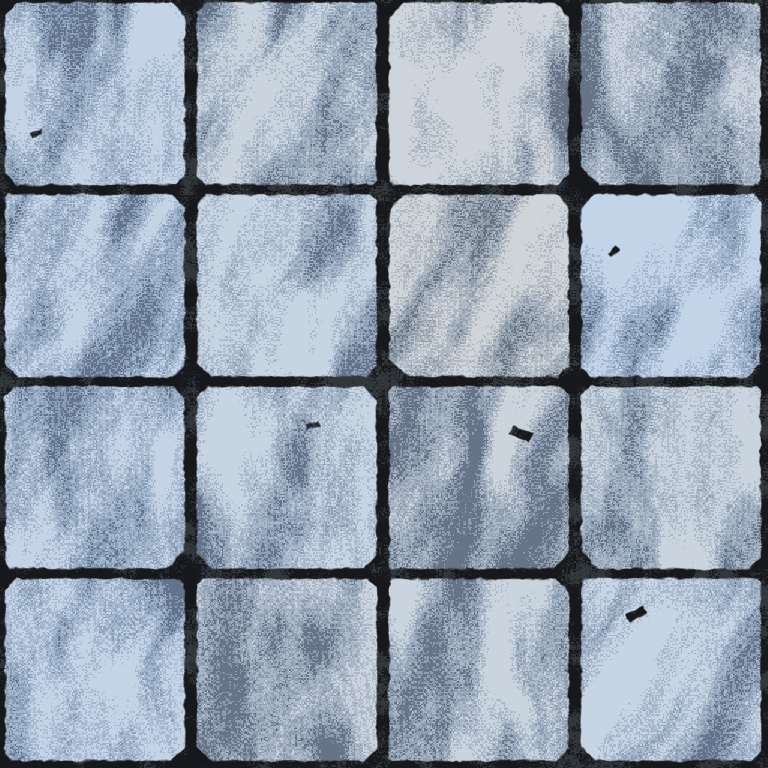
This texture is drawn by a three.js fragment shader. Its source:

```glsl
// Four by four grid of streaked blue-grey stone tiles with worn corners and dark grout.
varying vec2 vUv;

const float TILES = 4.0;
const vec2 GRID_OFFSET = vec2(-0.0015, 0.003);
const vec2 TILE_HALF = vec2(0.467, 0.474);   // in cell units
const float EDGE_SOFT = 0.006;
const float EDGE_WEAR = 0.014;
const float CORNER_CUT = 0.085;
const float GRAIN_CELLS = 512.0;
const float GRAIN_AMOUNT = 0.25;
const float TILE_SHIFT = 0.17;
const float CHIP_CHANCE = 0.16;
const vec2 CHIP_HALF = vec2(0.05, 0.022);
const vec3 TONE_LEVELS = vec3(0.295, 0.415, 0.55);

const vec3 STONE_LIGHT = vec3(0.79, 0.83, 0.87);
const vec3 STONE_MID = vec3(0.67, 0.72, 0.78);
const vec3 STONE_LOW = vec3(0.55, 0.62, 0.69);
const vec3 STONE_DARK = vec3(0.40, 0.45, 0.53);
const vec3 GROUT_DARK = vec3(0.085, 0.095, 0.105);
const vec3 GROUT_DUST = vec3(0.20, 0.22, 0.24);
const vec3 TINT_WARM = vec3(1.03, 1.0, 0.975);
const vec3 TINT_COOL = vec3(0.96, 1.0, 1.05);

float hash(vec2 p) {
  return fract(sin(dot(p, vec2(127.1, 311.7))) * 43758.545);
}

float noise(vec2 p) {
  vec2 i = floor(p);
  vec2 f = fract(p);
  f = f * f * (3.0 - 2.0 * f);
  return mix(mix(hash(i), hash(i + vec2(1.0, 0.0)), f.x),
             mix(hash(i + vec2(0.0, 1.0)), hash(i + 1.0), f.x), f.y);
}

float fbm(vec2 p) {
  float sum = 0.0;
  float amp = 0.533;
  for (int i = 0; i < 4; i++) {
    sum += amp * noise(p);
    p = p * 2.03 + 17.3;
    amp *= 0.5;
  }
  return sum;
}

float boxDistance(vec2 p, vec2 halfSize) {
  vec2 d = abs(p) - halfSize;
  return length(max(d, 0.0)) + min(max(d.x, d.y), 0.0);
}

// Square tile whose four corners are each cut by a different amount.
float tileDistance(vec2 p, vec2 id) {
  vec2 corner = step(0.0, p);
  float wear = hash(id * 2.0 + corner + 31.0);
  float cut = 0.012 + CORNER_CUT * wear * mix(1.0, 0.75, corner.y);
  vec2 a = abs(p);
  float chamfer = (a.x + a.y - TILE_HALF.x - TILE_HALF.y + cut) * 0.7071;
  return max(boxDistance(p, TILE_HALF), chamfer);
}

// Small slanted chip, present on a few tiles only.
float chipDistance(vec2 p, vec2 id) {
  vec2 center = (vec2(hash(id + 5.1), hash(id + 8.7)) - 0.5) * 0.85;
  float angle = mix(-1.0, 1.0, hash(id + 12.9));
  float c = cos(angle);
  float s = sin(angle);
  vec2 q = mat2(c, -s, s, c) * (p - center);
  float d = boxDistance(q, CHIP_HALF * mix(0.5, 1.1, hash(id + 3.3)));
  return d + step(CHIP_CHANCE, hash(id + 41.7));
}

// Stretched, leaning streaks with their own tone and slant per tile.
float streakTone(vec2 p, vec2 id) {
  float slant = mix(0.0, 0.85, pow(hash(id + 19.3), 1.5));
  vec2 seed = id * 23.7 + 7.0;
  vec2 q = vec2(p.x - slant * p.y, p.y);
  q.x += 0.12 * (noise(p * 3.0 + seed) - 0.5);
  float tone = fbm(q * vec2(5.0, 1.7) + seed);
  return tone + (hash(id + 27.1) - 0.5) * TILE_SHIFT;
}

vec3 stoneColor(float tone, vec2 id) {
  vec3 level = smoothstep(TONE_LEVELS - 0.012, TONE_LEVELS + 0.012, vec3(tone));
  vec3 color = mix(STONE_DARK, STONE_LOW, level.x);
  color = mix(color, STONE_MID, level.y);
  color = mix(color, STONE_LIGHT, level.z);
  return color * mix(TINT_WARM, TINT_COOL, hash(id + 53.9));
}

void main() {
  vec2 grid = (vUv - GRID_OFFSET) * TILES;
  vec2 id = floor(grid);
  vec2 p = fract(grid) - 0.5;
  float grain = hash(floor(vUv * GRAIN_CELLS)) - 0.5;

  // Stone, dithered between its tones
  vec3 stone = stoneColor(streakTone(p, id) + grain * GRAIN_AMOUNT, id);

  // Grout with dusty patches
  float dust = fbm(grid * 9.0) + grain * 0.3;
  vec3 grout = mix(GROUT_DARK, GROUT_DUST, smoothstep(0.48, 0.72, dust));

  // Ragged tile outline and chips
  float wear = (noise(grid * 22.0) + 0.5 * noise(grid * 55.0) - 0.75) * EDGE_WEAR;
  float d = max(tileDistance(p, id), -chipDistance(p, id)) + wear;
  float tileMask = 1.0 - smoothstep(-EDGE_SOFT, EDGE_SOFT, d);

  gl_FragColor = vec4(mix(grout, stone, tileMask), 1.0);
}
```
